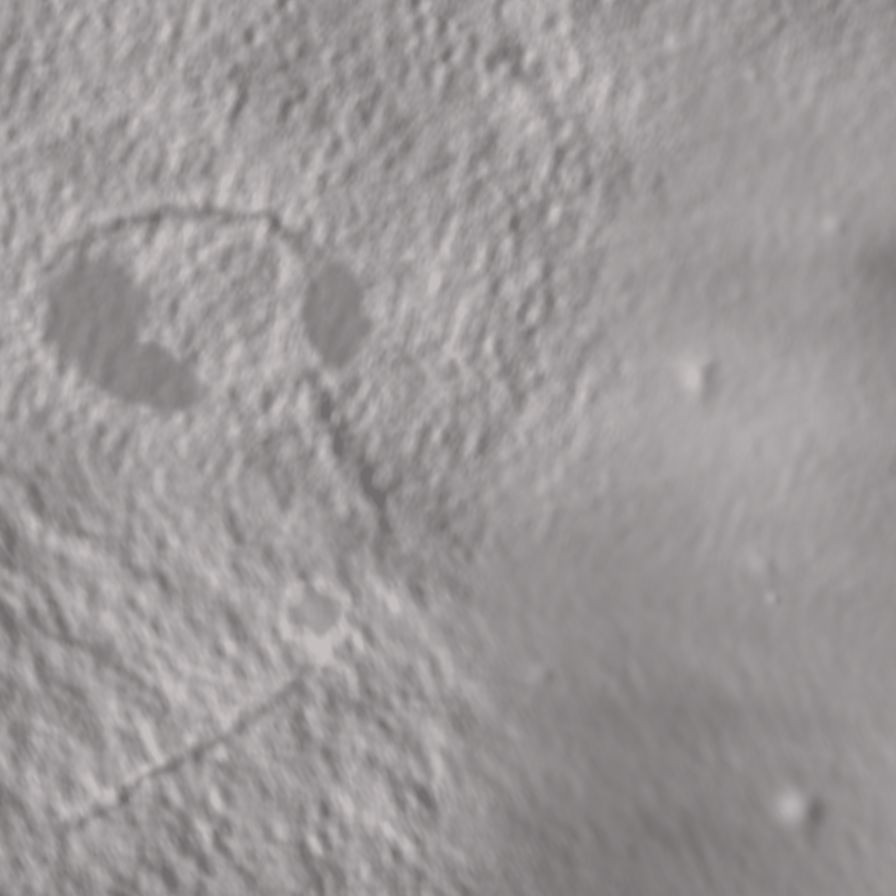
This texture is drawn by a WebGL 2 fragment shader. Its source:

```glsl
#version 300 es
precision highp float;
// Grey cratered highland with wrinkled relief, fading into a smooth plain on the right.
uniform vec2 u_resolution;
out vec4 fragColor;

float hash(vec2 p) {
  return fract(sin(dot(p, vec2(127.1, 311.7))) * 43758.5453);
}

float noise(vec2 p) {
  vec2 i = floor(p), f = fract(p);
  f = f * f * (3.0 - 2.0 * f);
  float low = mix(hash(i), hash(i + vec2(1, 0)), f.x);
  float high = mix(hash(i + vec2(0, 1)), hash(i + vec2(1, 1)), f.x);
  return mix(low, high, f.y);
}

float fbm(vec2 p) {
  float sum = 0.0, weight = 0.55;
  for (int i = 0; i < 3; i++) {
    sum += weight * noise(p);
    p = mat2(0.8, 0.6, -0.6, 0.8) * p * 1.9 + 7.3;
    weight *= 0.5;
  }
  return sum;
}

vec2 rotate(vec2 p, float angle) {
  float c = cos(angle), s = sin(angle);
  return mat2(c, s, -s, c) * p;
}

// Height difference across the lean direction, as lit from the left.
float relief(vec2 p, float lean, vec2 scale) {
  vec2 q = rotate(p, lean) * scale;
  return fbm(q + vec2(0.45, 0.0)) - fbm(q - vec2(0.45, 0.0));
}

float bell(float x) {
  return exp(-x * x);
}

float spot(vec2 p, vec2 center, vec2 radii) {
  return bell(length((p - center) / radii));
}

// Flat-topped patch with a soft edge.
float patchMask(vec2 p, vec2 center, vec2 radii) {
  return 1.0 - smoothstep(0.75, 1.15, length((p - center) / radii));
}

float ring(vec2 p, vec2 center, vec2 radii, float width) {
  return bell((length((p - center) / radii) - 1.0) / width);
}

// Dark furrow with a lit flank on its left side.
float furrow(vec2 p, vec2 a, vec2 b, float width) {
  vec2 along = b - a;
  vec2 side = normalize(vec2(-along.y, along.x));
  side *= side.x < 0.0 ? 1.0 : -1.0;
  float t = clamp(dot(p - a, along) / dot(along, along), 0.0, 1.0);
  vec2 offset = p - a - along * t;
  float lit = bell(length(offset - side * width * 2.0) / width);
  return 0.6 * lit - bell(length(offset) / width);
}

// Small mound: bright body, shadow to the right.
float mound(vec2 p, vec2 center, float radius) {
  vec2 shadow = center + vec2(1.4, -0.4) * radius;
  return spot(p, center, vec2(radius)) - 0.8 * spot(p, shadow, vec2(0.6, 0.9) * radius);
}

float scatteredMounds(vec2 p) {
  float sum = 0.0;
  for (int i = 0; i < 14; i++) {
    float k = float(i);
    vec2 center = vec2(hash(vec2(k, 1.0)), hash(vec2(k, 2.0)));
    sum += mound(p, center, mix(0.007, 0.013, hash(vec2(k, 3.0))));
  }
  return sum;
}

// Smooth dark floors: two pockets of the great crater and the pit beside it.
float darkFloors(vec2 p) {
  float west = patchMask(p, vec2(0.11, 0.65), vec2(0.058, 0.066));
  float south = patchMask(rotate(p - vec2(0.155, 0.585), 0.35), vec2(0.0), vec2(0.085, 0.034));
  return max(max(west, south), patchMask(p, vec2(0.375, 0.65), vec2(0.034, 0.066)));
}

float craterWalls(vec2 p) {
  vec2 center = vec2(0.21, 0.65);
  float walls = 0.06 * ring(p, center + vec2(0.03, 0.01), vec2(0.085), 0.2);
  walls += 0.045 * ring(p, center, vec2(0.185, 0.13), 0.1);
  float top = smoothstep(0.02, 0.09, p.y - center.y);
  return walls - 0.12 * top * ring(p, center, vec2(0.19, 0.108), 0.1);
}

float furrows(vec2 p) {
  float sum = furrow(p, vec2(0.345, 0.575), vec2(0.415, 0.45), 0.013);
  sum += 0.7 * furrow(p, vec2(0.415, 0.45), vec2(0.435, 0.36), 0.008);
  sum += 0.6 * furrow(p, vec2(0.37, 0.26), vec2(0.485, 0.10), 0.007);
  sum += 0.8 * furrow(p, vec2(0.08, 0.08), vec2(0.33, 0.23), 0.008);
  sum += furrow(p, vec2(0.0, 0.48), vec2(0.20, 0.33), 0.014);
  sum += 0.7 * furrow(p, vec2(0.04, 0.32), vec2(0.17, 0.21), 0.01);
  return sum + 0.8 * furrow(p, vec2(0.56, 0.94), vec2(0.62, 0.88), 0.014);
}

void main() {
  vec2 uv = gl_FragCoord.xy / u_resolution;
  vec2 warp = vec2(fbm(uv * 24.0), fbm(uv * 24.0 + 31.0)) - 0.48;
  vec2 p = uv + 0.036 * warp;

  // Highland share, with a ragged shore
  float shore = 0.55 + 0.2 * smoothstep(0.4, 0.9, uv.y);
  float rugged = 1.0 - smoothstep(-0.14, 0.14, uv.x - shore + 0.25 * (fbm(uv * 7.0) - 0.48));
  rugged = max(rugged, 0.5 * smoothstep(0.82, 1.0, uv.y));
  float floors = darkFloors(uv + 0.02 * warp);

  // Broad tones
  float tone = 0.59 + 0.028 * rugged + 0.21 * (fbm(uv * 10.0 + 4.0) - 0.48) * mix(0.3, 1.0, rugged);
  tone += (1.0 - rugged) * 0.11 * (fbm(uv * vec2(4.0, 13.0)) - 0.48);
  tone += 0.08 * spot(uv, vec2(0.8, 0.54), vec2(0.2, 0.09)) + 0.05 * spot(uv, vec2(0.9, 0.34), vec2(0.16));
  tone += 0.04 * spot(uv, vec2(0.85, 0.84), vec2(0.2, 0.12));
  tone -= 0.08 * spot(uv, vec2(0.68, 0.1), vec2(0.25, 0.24)) + 0.09 * spot(uv, vec2(1.0, 0.7), vec2(0.05, 0.04));

  // Wrinkled grain: upright above, slanted ridges at lower left
  float slanted = 1.0 - smoothstep(0.4, 0.62, uv.y + 0.25 * uv.x);
  float grain = mix(relief(uv, 0.3, vec2(78, 44)), relief(uv, -0.4, vec2(74, 38)), slanted);
  float ridges = relief(uv, -0.72, vec2(32, 10)) * slanted;
  tone += mix(0.055, 0.255, rugged) * grain + 0.17 * rugged * ridges;

  // Landforms
  tone += craterWalls(p) + 0.11 * furrows(p) + 0.07 * scatteredMounds(uv);
  tone += 0.08 * ring(p, vec2(0.352, 0.316), vec2(0.036), 0.25);
  tone += 0.17 * mound(uv, vec2(0.883, 0.1), 0.019) + 0.11 * mound(p, vec2(0.77, 0.58), 0.018);
  tone = mix(tone, 0.515 + 0.06 * grain, 0.85 * floors);
  tone = mix(tone, 0.6 + 0.06 * grain, 0.8 * patchMask(p, vec2(0.352, 0.316), vec2(0.026)));

  fragColor = vec4(clamp(tone, 0.45, 0.77) * vec3(1.0, 0.971, 0.975), 1.0);
}
```
